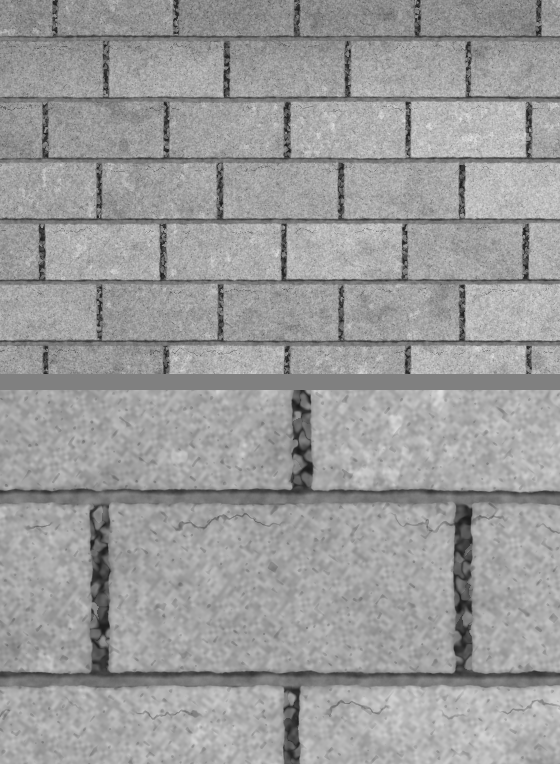
Top: the whole. Bottom: its middle third, enlarged.
Reproduce this texture procedurally as a WebGL 2 fragment shader.

```glsl
#version 300 es
precision highp float;
// Weathered grey block wall in running bond, with rubble-filled upright joints.

uniform vec2 u_resolution;
out vec4 outColor;

// Layout, in units of the canvas height
const vec2 PITCH = vec2(0.3232, 0.1629);     // block plus joint
const vec2 JOINT = vec2(0.0150, 0.0120);     // upright and bed joint widths
const float FIRST_BED = 0.083;               // height of the lowest bed joint
const float SHIFT_EVEN = 0.2715;             // first upright joint, even courses
const float SHIFT_ODD = 0.1211;              // first upright joint, odd courses
const float CORNER = 0.003;
const float EDGE_WEAR = 0.0050;

// Tones
const float BLOCK_TONE = 0.662;
const float BLOCK_SPREAD = 0.10;
const float MORTAR_TONE = 0.47;
const float SHADOW_TONE = 0.25;
const float GAP_TONE = 0.17;
const float PEBBLE_TONE = 0.58;
const float GRAIN = 0.14;
const float TOP_SHADE = 0.11;
const float SIDE_LIGHT = 0.06;

float hash(vec2 p) {
    vec3 a = fract(p.xyx * vec3(0.1031, 0.1030, 0.0973));
    a += dot(a, a.yzx + 33.33);
    return fract((a.x + a.y) * a.z);
}

float noise(vec2 p) {
    vec2 i = floor(p), f = fract(p);
    f = f * f * (3.0 - 2.0 * f);
    return mix(mix(hash(i), hash(i + vec2(1, 0)), f.x),
               mix(hash(i + vec2(0, 1)), hash(i + vec2(1, 1)), f.x), f.y);
}

float fbm(vec2 p) {
    float sum = 0.0, gain = 0.5;
    for (int k = 0; k < 4; k++) {
        sum += gain * noise(p);
        p = mat2(0.8, 0.6, -0.6, 0.8) * p * 2.03 + 17.3;
        gain *= 0.5;
    }
    return sum / 0.9375;
}

// Distance to the nearest scattered stone (x) and its own random shade (y)
vec2 pebble(vec2 p) {
    vec2 cell = floor(p), nearest = vec2(2.0, 0.0);
    for (int y = -1; y <= 1; y++)
        for (int x = -1; x <= 1; x++) {
            vec2 c = cell + vec2(x, y);
            float d = length(c + vec2(hash(c), hash(c + 71.7)) - p);
            if (d < nearest.x) nearest = vec2(d, hash(c + 37.1));
        }
    return nearest;
}

float roundedBox(vec2 p, vec2 halfSize, float radius) {
    vec2 d = abs(p) - halfSize + radius;
    return length(max(d, 0.0)) + min(max(d.x, d.y), 0.0) - radius;
}

float blockTone(vec2 p, vec2 q, vec2 halfSize, vec2 id) {
    float seed = hash(id + 5.3);
    float tone = BLOCK_TONE + BLOCK_SPREAD * (hash(id + 23.0) - 0.5);
    tone -= TOP_SHADE * smoothstep(0.72, 0.98, p.y);
    tone += SIDE_LIGHT * (smoothstep(0.0, 1.1, p.x) - 0.6);

    // Cloudy weathering, soft stains and pale splashes
    vec2 s = p + id * 3.7;
    tone += 0.09 * (fbm(s * 13.0) - 0.5);
    tone -= 0.09 * seed * smoothstep(0.56, 0.80, fbm(s * vec2(16.0, 24.0) + 9.0));
    float splash = smoothstep(0.66, 0.78, fbm(s * vec2(48.0, 38.0) + 31.0));
    tone += 0.09 * splash * smoothstep(0.3, 0.7, hash(id + 61.0));

    // Broken hairline cracks below the upper edge
    float wander = fbm(s * vec2(55.0, 40.0));
    float crackY = halfSize.y - 0.002 - 0.034 * wander;
    float crack = 1.0 - smoothstep(0.0003, 0.0020, abs(q.y - crackY));
    tone -= 0.17 * crack * smoothstep(0.52, 0.70, noise(s * vec2(30.0, 8.0) + 47.0));

    // Sandy grain and small pits, turned off the axes
    vec2 r = mat2(0.8, 0.6, -0.6, 0.8) * p;
    tone += GRAIN * (noise(r * 290.0) - 0.5) + 0.07 * (noise(r * 130.0 + 8.0) - 0.5);
    tone -= 0.11 * smoothstep(0.80, 0.97, noise(r * 220.0 + 53.0));
    return tone;
}

float jointTone(vec2 p, vec2 q, vec2 halfSize, float bedOffset) {
    // Bed mortar lies in the shadow of the course above
    float wobble = 0.005 * (fbm(p * 50.0) - 0.5);
    float shadow = smoothstep(0.0, 0.0050, bedOffset + wobble);
    float bed = mix(MORTAR_TONE, SHADOW_TONE, shadow) + 0.20 * (fbm(p * 120.0) - 0.5);

    // Upright joints hold broken stones of mixed shade in dark gaps
    vec2 warp = vec2(noise(p * 160.0), noise(p * 160.0 + 29.0)) - 0.5;
    vec2 stone = pebble(p * vec2(95.0, 80.0) + 0.7 * warp);
    float lit = (1.0 - smoothstep(0.30, 0.65, stone.x)) * (0.25 + 0.75 * stone.y);
    float rubble = mix(GAP_TONE, PEBBLE_TONE, lit) + 0.14 * (noise(p * 230.0) - 0.5);
    return mix(bed, rubble, smoothstep(-0.001, 0.004, halfSize.y - abs(q.y)));
}

void main() {
    vec2 p = gl_FragCoord.xy / u_resolution.y;
    float pixel = 1.0 / u_resolution.y;

    // Courses alternate, with a slight drift up the wall
    float rise = (p.y - FIRST_BED + 0.0016 * (noise(p * 7.0) - 0.5)) / PITCH.y;
    float course = floor(rise);
    float shift = mod(course, 2.0) < 0.5 ? SHIFT_EVEN : SHIFT_ODD;
    shift += 0.00215 * (course - 1.0) * (course - 1.0) - 0.0078;
    float run = (p.x - shift) / PITCH.x;
    vec2 id = vec2(floor(run), course);
    vec2 q = (fract(vec2(run, rise)) - 0.5) * PITCH;
    float bedOffset = (fract(rise + 0.5) - 0.5) * PITCH.y;

    // Worn block outline, each block set slightly differently
    vec2 jitter = vec2(hash(id), hash(id + 11.0)) - 0.5;
    vec2 halfSize = 0.5 * (PITCH - JOINT) - 0.0012 * jitter;
    float d = roundedBox(q + 0.002 * jitter.yx, halfSize, CORNER);
    d += EDGE_WEAR * (fbm(p * 75.0) - 0.5);
    float cover = 1.0 - smoothstep(-pixel, pixel, d);

    float face = blockTone(p, q, halfSize, id) * mix(0.88, 1.0, smoothstep(0.0, 0.004, -d));
    float tone = mix(jointTone(p, q, halfSize, bedOffset), face, cover);
    outColor = vec4(vec3(clamp(tone, 0.0, 1.0)), 1.0);
}
```
